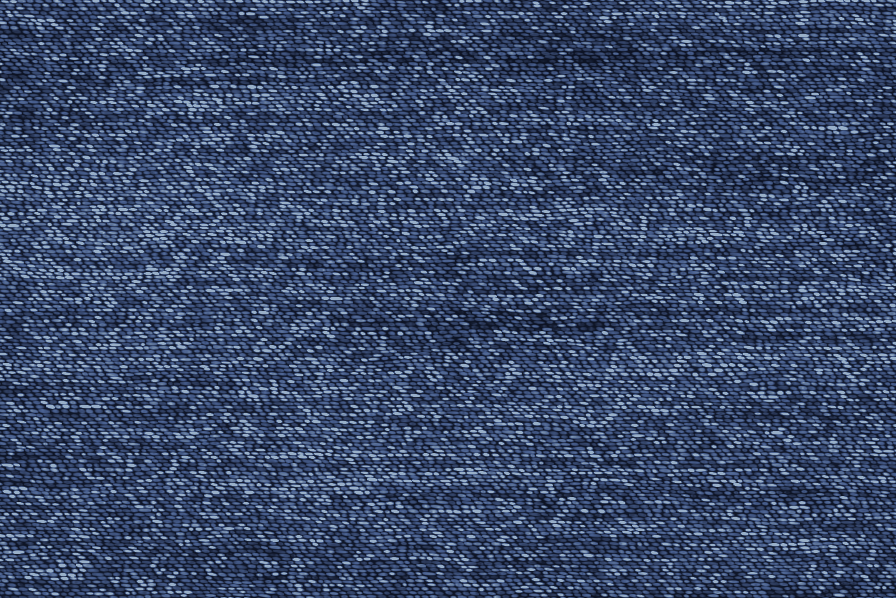
This texture is drawn by a WebGL 2 fragment shader. Its source:

```glsl
#version 300 es
precision highp float;

uniform vec2 u_resolution;
out vec4 outColor;

// Weave: lengths are fractions of the canvas height
const float ROWS = 161.0;            // threads per canvas height
const float STITCH_PERIOD = 0.0150;  // distance between stitches in a row
const float TWILL_SHIFT = 0.45;      // stitch offset from row to row, in periods
const float STITCH_TILT = 0.24;      // fall of a stitch to the right, in rows
const float TILT_VARIATION = 0.30;
const float ROW_WANDER = 0.9;        // waviness of the threads, in rows
const float STITCH_JITTER = 0.55;    // irregular stitch spacing, in periods

// Tone: one unit is one step of the colour ramp
const float GAP_TONE = 0.08;
const float STITCH_TONE = 2.0;
const float STITCH_VARIATION = 4.1;
const float FIBRE_GRAIN = 1.3;
const float SLUB_STRENGTH = 2.0;
const float STREAK_STRENGTH = 1.9;
const float BLOTCH_STRENGTH = 1.0;
const float WARP_STRENGTH = 0.8;
const float FADE_STRENGTH = 0.75;
const vec2 FADE_CENTRE = vec2(0.18, 0.60);
const vec2 FADE_SIZE = vec2(0.40, 0.17);

const int SAMPLES = 3;               // antialiasing grid per side

const int STEPS = 5;
const vec3 RAMP[6] = vec3[6](
    vec3(0.05, 0.075, 0.14),
    vec3(0.15, 0.20, 0.32),
    vec3(0.21, 0.28, 0.43),
    vec3(0.28, 0.37, 0.56),
    vec3(0.38, 0.47, 0.61),
    vec3(0.60, 0.69, 0.79));

float hash(vec2 p) {
    return fract(sin(dot(p, vec2(127.1, 311.7))) * 43758.5453);
}

float noise(vec2 p) {
    vec2 cell = floor(p);
    vec2 f = fract(p);
    f = f * f * (3.0 - 2.0 * f);
    float low = mix(hash(cell), hash(cell + vec2(1.0, 0.0)), f.x);
    float high = mix(hash(cell + vec2(0.0, 1.0)), hash(cell + 1.0), f.x);
    return mix(low, high, f.y);
}

// Noise centred on zero
float wave(vec2 p) {
    return noise(p) - 0.5;
}

// Uneven dye and wear across the cloth
float wear(vec2 p) {
    float streaks = 0.5 * wave(p * vec2(1.6, 30.0)) + 0.6 * wave(p * vec2(3.0, 80.0) + 17.0);
    float blotches = wave(p * vec2(1.6, 4.5) + 5.0) + 0.5 * wave(p * vec2(4.0, 12.0) + 31.0);
    float warp = wave(p * vec2(55.0, 4.0) + 43.0);
    vec2 fade = (p - FADE_CENTRE) / FADE_SIZE;
    return STREAK_STRENGTH * streaks + BLOTCH_STRENGTH * blotches
         + WARP_STRENGTH * warp + FADE_STRENGTH * exp(-dot(fade, fade));
}

// Tone of the twill: slightly tilted stitches over dark gaps
float weave(vec2 p, float shade) {
    float y = p.y * ROWS + ROW_WANDER * wave(p * vec2(10.0, 30.0) + 71.0);
    float row = floor(y);
    float x = p.x / STITCH_PERIOD + row * TWILL_SHIFT;
    x += STITCH_JITTER * wave(vec2(x * 0.7, row * 3.0));
    float column = floor(x);
    vec2 id = vec2(column, row);
    vec2 local = vec2(x - column, y - row) - 0.5;

    // Rounded stitch with random tilt, length and thickness
    float tilt = STITCH_TILT + TILT_VARIATION * (hash(id + 5.9) - 0.5);
    local.y += tilt * local.x + 0.2 * (hash(id + 7.3) - 0.5);
    vec2 halfSize = vec2(mix(0.36, 0.60, hash(id + 3.7)), mix(0.36, 0.50, hash(id + 9.1)));
    float stitch = 1.0 - smoothstep(0.55, 1.25, length(local / halfSize));

    // Each stitch takes its own share of dye, each thread its own slubs
    float pick = hash(id);
    float slub = SLUB_STRENGTH * wave(vec2(p.x * 2.2, row));
    float fibre = FIBRE_GRAIN * wave(vec2(x * 4.0, y * 2.0) + 13.0);
    float brightness = STITCH_TONE + STITCH_VARIATION * pick * pick + slub + fibre + shade;
    return GAP_TONE + 0.15 * shade + stitch * max(brightness, 0.3);
}

vec3 dye(float tone) {
    vec3 color = RAMP[0];
    for (int i = 0; i < STEPS; i++) {
        color = mix(color, RAMP[i + 1], clamp(tone - float(i), 0.0, 1.0));
    }
    return color;
}

void main() {
    float shade = wear(gl_FragCoord.xy / u_resolution.y);
    float tone = 0.0;
    for (int j = 0; j < SAMPLES; j++) {
        for (int i = 0; i < SAMPLES; i++) {
            vec2 offset = (vec2(i, j) + 0.5) / float(SAMPLES) - 0.5;
            tone += weave((gl_FragCoord.xy + offset) / u_resolution.y, shade);
        }
    }
    outColor = vec4(dye(tone / float(SAMPLES * SAMPLES)), 1.0);
}
```
